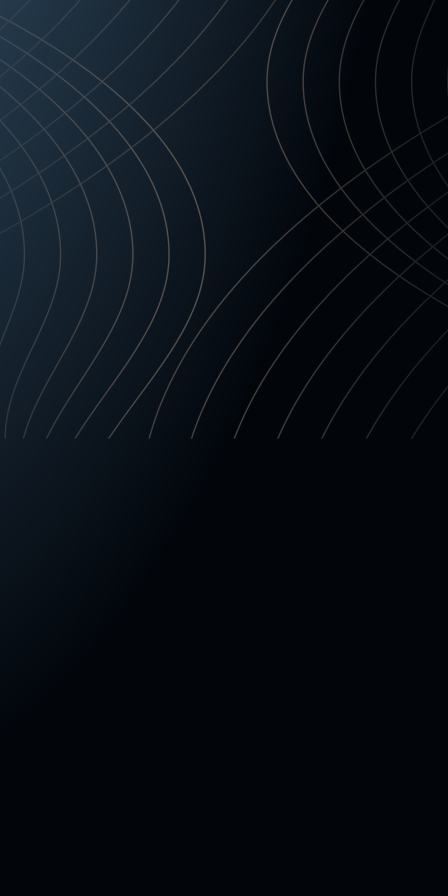
Write a WebGL 1 fragment shader that draws this background.

```glsl
precision highp float;
// Fine copper contour lines over a deep navy glow from the upper left corner.
// Two curve families, bends and sweeps, are each drawn twice: once as they are
// and once turned half a circle about a pivot. All lines stop at a lower rim.

uniform vec2 u_resolution;

#define GLOW_COLOR vec3(0.145, 0.225, 0.295)
#define NIGHT_COLOR vec3(0.007, 0.023, 0.045)
#define LINE_COLOR vec3(0.72, 0.62, 0.55)
#define PIVOT vec2(0.527, 0.375)
#define RIM_Y 0.979
#define HALF_WIDTH 0.0016
#define BEND_SPACING 0.0807
#define LINE_ALPHA_MIN 0.12
#define LINE_ALPHA_MAX 0.44

// Bend i: x as a function of y, a steep arc above its crest, a wave below it
float bendX(float y, float i) {
  float d = y - 0.568;
  float freq = 4.88 + 0.173 * i * i;
  float wave = 3.61 / (freq * freq) * (1.0 - cos(freq * d));
  float arc = d * d * (1.46 + 0.566 * d * d);
  return 0.458 - BEND_SPACING * i - (d > 0.0 ? wave : arc);
}

// Sweep i: x as a function of y, rising from the rim and flattening rightward
float sweepX(float y, float i) {
  float h = max(RIM_Y - y, 0.0);
  float foot = 0.333 + i * (0.09375 + 0.00065 * i);
  return foot + h * (0.27 + 0.055 * i + h * (0.845 + 0.136 * h * h));
}

// Antialiased stroke from a horizontal offset and the curve's slope dx/dy
float stroke(float offset, float slope, float pixel) {
  float dist = abs(offset) / sqrt(1.0 + slope * slope);
  float cover = clamp((HALF_WIDTH - dist) / pixel + 0.5, 0.0, 1.0);
  return cover * min(1.0, 2.0 * HALF_WIDTH / pixel);
}

// Coverage of both families: x holds the bends, y the sweeps
vec2 contours(vec2 p, float pixel) {
  const float STEP = 0.002;
  vec2 cover = vec2(0.0);
  for (int n = 0; n < 7; n++) {
    float i = float(n);
    float bend = bendX(p.y, i);
    float bendSlope = (bendX(p.y + STEP, i) - bend) / STEP;
    if (n < 6) cover.x = max(cover.x, stroke(p.x - bend, bendSlope, pixel));
    float sweep = sweepX(p.y, i);
    float sweepSlope = (sweep - sweepX(p.y - STEP, i)) / STEP;
    cover.y = max(cover.y, stroke(p.x - sweep, sweepSlope, pixel));
  }
  return cover;
}

void main() {
  // Canvas spans 1 by 2 units, with y running downward from the top
  vec2 uv = gl_FragCoord.xy / u_resolution;
  vec2 p = vec2(uv.x, 2.0 * (1.0 - uv.y));
  float pixel = 1.0 / u_resolution.x;

  // Elliptical glow centred beyond the upper left corner
  float radius = length(vec2(p.x + 0.5, 0.5 * p.y + 0.5));
  float fade = clamp((radius - 0.707) / 0.71, 0.0, 1.0);
  vec3 color = mix(GLOW_COLOR, NIGHT_COLOR, fade);

  // Lines: strongest near the middle, fainter toward both sides
  vec2 direct = contours(p, pixel) * vec2(1.0, 0.85);
  vec2 turned = contours(2.0 * PIVOT - p, pixel) * vec2(0.95, 0.6);
  float line = max(max(direct.x, direct.y), max(turned.x, turned.y));
  float side = (p.x - 0.49) / 0.38;
  float alpha = mix(LINE_ALPHA_MIN, LINE_ALPHA_MAX, exp(-side * side));
  float inside = clamp((RIM_Y - p.y) / pixel + 0.5, 0.0, 1.0);
  color = mix(color, LINE_COLOR, line * alpha * inside);

  gl_FragColor = vec4(color, 1.0);
}
```
